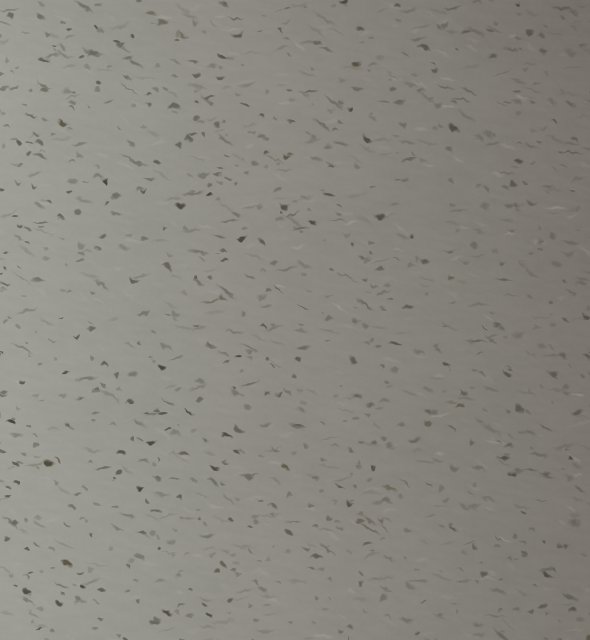
A WebGL 1 fragment shader for this texture:

```glsl
precision highp float;
uniform vec2 u_resolution;

const vec3 LIGHT_STONE = vec3(0.622, 0.620, 0.590);
const vec3 SHADED_STONE = vec3(0.474, 0.460, 0.431);
const vec3 DARK_FLECK = vec3(0.225, 0.215, 0.185);
const vec3 PALE_FLECK = vec3(0.70, 0.69, 0.66);
const float TILT = -0.20;

float hash(vec2 p) {
  return fract(sin(dot(p, vec2(127.1, 311.7))) * 43758.5453);
}

float noise(vec2 p) {
  vec2 i = floor(p);
  vec2 f = fract(p);
  f = f * f * (3.0 - 2.0 * f);
  float low = mix(hash(i), hash(i + vec2(1.0, 0.0)), f.x);
  float high = mix(hash(i + vec2(0.0, 1.0)), hash(i + 1.0), f.x);
  return mix(low, high, f.y);
}

vec2 rotate(vec2 p, float angle) {
  float c = cos(angle);
  float s = sin(angle);
  return vec2(c * p.x + s * p.y, c * p.y - s * p.x);
}

// Scattered, tilted flecks: one candidate per cell, gathered in loose clusters
float flecks(vec2 p, vec2 cells, vec2 halfSize, float density,
             vec2 strengthRange, float softness, float seed) {
  vec2 home = floor(p * cells);
  float cover = 0.0;
  for (int j = -1; j <= 1; j++) {
    for (int i = -1; i <= 1; i++) {
      vec2 cell = home + vec2(float(i), float(j));
      vec2 key = cell + seed;
      vec2 centre = (cell + vec2(hash(key), hash(key + 17.3))) / cells;
      float cluster = mix(0.45, 1.55, noise(centre * 9.0 + seed));
      float present = step(hash(key + 31.7), density * cluster);
      float angle = TILT + 1.1 * (hash(key + 47.1) - 0.5);
      vec2 size = halfSize * mix(vec2(0.6), vec2(1.35),
                                 vec2(hash(key + 59.9), hash(key + 71.3)));
      vec2 local = rotate(p - centre, angle);
      float bend = (hash(key + 83.7) - 0.5) * size.y * 1.6;
      local.y += bend * local.x * local.x / (size.x * size.x);
      float shape = 1.0 - smoothstep(1.0 - softness, 1.0 + softness, length(local / size));
      float pick = hash(key + 97.9);
      float strength = mix(strengthRange.x, strengthRange.y, pick * pick);
      cover = max(cover, present * strength * shape);
    }
  }
  return cover;
}

// Light falling off to the right, with faint drawn-out mottling
vec3 stone(vec2 p, vec2 uv) {
  float shade = uv.x * (1.0 + 0.12 * (uv.y - 0.5));
  shade += 0.06 * smoothstep(0.85, 1.0, uv.y);
  vec3 colour = mix(LIGHT_STONE, SHADED_STONE, shade);
  float mottle = noise(p * vec2(9.0, 14.0)) - 0.5;
  float streak = noise(rotate(p, TILT) * vec2(45.0, 150.0)) - 0.5;
  float grain = noise(p * 260.0) - 0.5;
  return colour + 0.010 * mottle + 0.013 * streak + 0.008 * grain;
}

void main() {
  vec2 uv = gl_FragCoord.xy / u_resolution;
  vec2 p = gl_FragCoord.xy / u_resolution.y;

  // Ragged fleck outlines
  vec2 wobble = vec2(noise(p * 170.0), noise(p * 170.0 + 40.0)) - 0.5;
  vec2 q = p + 0.0045 * wobble;
  float blur = mix(0.45, 0.65, uv.x);

  float grains = flecks(q, vec2(25.0, 27.0), vec2(0.0062, 0.0033), 0.42,
                        vec2(0.25, 0.88), blur, 3.0);
  float specks = flecks(q, vec2(38.0, 40.0), vec2(0.0046, 0.0023), 0.42,
                        vec2(0.18, 0.65), blur, 113.0);
  float streaks = flecks(q, vec2(24.0, 34.0), vec2(0.0115, 0.0021), 0.50,
                         vec2(0.12, 0.48), 0.65, 211.0);
  float pale = flecks(q, vec2(22.0, 30.0), vec2(0.0100, 0.0022), 0.35,
                      vec2(0.08, 0.30), 0.7, 307.0);

  // Layer the flecks over the stone
  vec3 colour = mix(stone(p, uv), PALE_FLECK, pale);
  float dark = max(max(grains, specks), streaks) * mix(1.0, 0.82, uv.x);
  float warmth = smoothstep(0.62, 0.9, noise(p * 11.0 + 5.0));
  vec3 fleckColour = DARK_FLECK + warmth * vec3(0.05, 0.03, -0.01);
  gl_FragColor = vec4(mix(colour, fleckColour, dark), 1.0);
}
```
